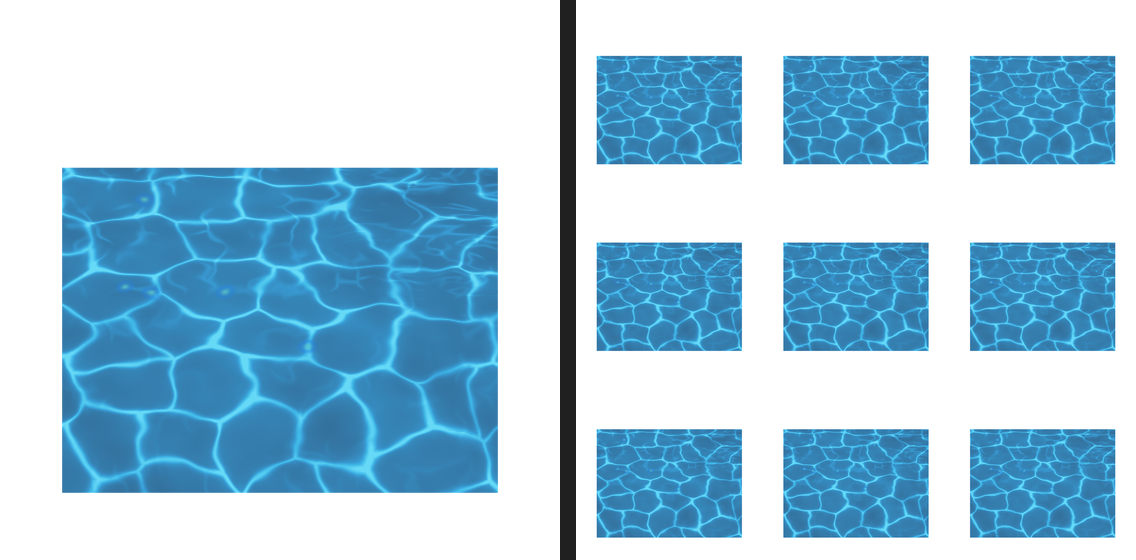
Left, the tile; right, the same tile 3 across and 3 down.
Give the GLSL for this texture, as a Shadertoy shader.

```glsl
// Sunlit pool water: a web of soft caustic light inside a white margin.

const vec2 POOL_MIN = vec2(0.111, 0.120);
const vec2 POOL_MAX = vec2(0.889, 0.7005);
const vec3 MARGIN = vec3(1.0);
const vec3 DEEP = vec3(0.20, 0.43, 0.60);
const vec3 WATER = vec3(0.21, 0.53, 0.73);
const vec3 LIT = vec3(0.22, 0.60, 0.82);
const vec3 CAUSTIC = vec3(0.24, 0.71, 0.90);
const vec3 HIGHLIGHT = vec3(0.40, 0.85, 0.97);
const vec3 GLINT = vec3(0.36, 0.78, 0.80);
const float CELLS = 7.0;        // caustic cells across the canvas
const float NEAR_ROWS = 4.0;    // row density at the near edge
const float FAR_ROWS = 2.6;     // extra rows gathered towards the far edge
const float JITTER = 0.82;
const float BEND = 0.30;        // curvature of the light lines
const float BASE_TONE = 0.15;

// Integer hash of a lattice cell that wraps after "period" cells.
vec2 hash2(vec2 cell, float period) {
    uvec2 k = uvec2(mod(cell, period));
    uint n = k.x * 1597u + k.y * 51749u + uint(period) * 3571u;
    n = (n ^ (n >> 15)) * 73244475u;
    n = (n ^ (n >> 13)) * 73244475u;
    n ^= n >> 16;
    return vec2(n & 65535u, n >> 16) / 65535.0;
}

float corner(vec2 cell, vec2 offset, float period) {
    float angle = 6.2832 * hash2(cell, period).x;
    return dot(vec2(cos(angle), sin(angle)), offset);
}

// Wrapping gradient noise, about -0.7 to 0.7.
float noise(vec2 p, float period) {
    vec2 i = floor(p), f = p - i;
    vec2 u = f * f * f * (f * (f * 6.0 - 15.0) + 10.0);
    vec2 e = vec2(1.0, 0.0);
    return mix(mix(corner(i, f, period), corner(i + e, f - e, period), u.x),
               mix(corner(i + e.yx, f - e.yx, period), corner(i + 1.0, f - 1.0, period), u.x), u.y);
}

vec2 seed(vec2 cell, float period) {
    return cell + 0.5 + JITTER * (hash2(cell, period) - 0.5);
}

// Distances to the nearest and second nearest cell border.
vec2 borders(vec2 p, float period) {
    vec2 home = floor(p), nearest = home;
    float best = 9.0;
    for (int y = -1; y <= 1; y++)
    for (int x = -1; x <= 1; x++) {
        vec2 cell = floor(p) + vec2(x, y);
        float d = distance(p, seed(cell, period));
        if (d < best) { best = d; home = cell; }
    }
    nearest = seed(home, period);
    vec2 edge = vec2(9.0);
    for (int y = -2; y <= 2; y++)
    for (int x = -2; x <= 2; x++) {
        if (x == 0 && y == 0) continue;
        vec2 other = seed(home + vec2(x, y), period);
        float d = dot(0.5 * (nearest + other) - p, normalize(other - nearest));
        edge = d < edge.x ? vec2(d, edge.x) : vec2(edge.x, min(edge.y, d));
    }
    return edge;
}

float glow(float d, float width) {
    return exp(-d * d / (width * width));
}

vec3 palette(float tone) {
    vec3 c = mix(DEEP, WATER, clamp(tone / 0.33, 0.0, 1.0));
    c = mix(c, LIT, clamp((tone - 0.33) / 0.27, 0.0, 1.0));
    c = mix(c, CAUSTIC, clamp((tone - 0.60) / 0.25, 0.0, 1.0));
    return mix(c, HIGHLIGHT, clamp((tone - 0.85) / 0.40, 0.0, 1.0));
}

vec3 water(vec2 uv) {
    vec2 v = clamp((uv - POOL_MIN) / (POOL_MAX - POOL_MIN), 0.0, 1.0);
    vec2 p = vec2(uv.x * CELLS, v.y * (NEAR_ROWS + FAR_ROWS * v.y));
    float far = smoothstep(0.35, 0.95, v.y);
    float ripple = smoothstep(0.5, 0.95, v.x) * smoothstep(0.4, 0.9, v.y);

    // Bend the web so that straight borders become wavy light lines.
    vec2 bend = vec2(noise(p, CELLS), noise(p + 3.4, CELLS));
    vec2 fine = vec2(noise(p * 3.0, CELLS * 3.0), noise(p * 3.0 + 7.3, CELLS * 3.0));
    vec2 q = p + BEND * bend + (0.07 + 0.10 * ripple) * fine;
    float patches = noise(p + 1.7, CELLS);
    float shade = noise(p * 2.0 + 5.2, CELLS * 2.0);

    // Main web: ribbons of varying width, brighter where they meet.
    vec2 edge = borders(q, CELLS);
    float ribbon = smoothstep(-0.35, 0.5, shade);
    float strength = mix(0.50, 0.85, smoothstep(-0.4, 0.3, patches));
    float web = strength * glow(edge.x, 0.030 + 0.040 * ribbon);
    web += 0.30 * glow(edge.y, 0.11) + 0.16 * exp(-edge.x / 0.11);

    // Faint upright strands, mostly in the far half.
    vec2 strandPos = q * vec2(2.0, 1.0) + vec2(0.6, 0.3) + 0.25 * fine;
    float strand = glow(borders(strandPos, CELLS * 2.0).x, 0.075);
    strand *= smoothstep(-0.15, 0.4, shade - 0.5 * patches) * mix(0.12, 0.48, far);

    // Broken surface reflections in the far right corner.
    vec2 s = p * vec2(2.0, 4.0) + 1.5 * bend;
    float shimmer = glow(noise(s, CELLS * 4.0), 0.09) * smoothstep(-0.1, 0.4, fine.x + patches);

    // Broad light: bright middle, dark near left and far right.
    float tone = BASE_TONE + 0.20 * patches + 0.10 * shade + 0.05 * fine.y;
    tone += 0.10 * glow(distance(v, vec2(0.42, 0.55)), 0.45);
    tone -= 0.10 * glow(distance(v, vec2(0.0, 0.15)), 0.3) + 0.08 * ripple;
    tone += web * (1.0 - 0.25 * ripple) + strand + 0.45 * ripple * shimmer;
    vec3 color = palette(tone);

    // A few small glints with a greenish core and a blue fringe.
    for (int i = 0; i < 5; i++) {
        vec2 h = hash2(vec2(i, 2), 11.0);
        vec2 offset = (uv - mix(POOL_MIN, POOL_MAX, vec2(0.1, 0.45) + vec2(0.8, 0.5) * h)) * vec2(1.0, 1.4);
        float d = length(offset + 0.006 * fine);
        color = mix(color, vec3(0.15, 0.50, 0.88), 0.45 * glow(d - 0.012, 0.005));
        color = mix(color, GLINT, 0.75 * glow(d, 0.007));
    }
    return color;
}

void mainImage(out vec4 fragColor, in vec2 fragCoord) {
    vec2 uv = fragCoord / iResolution.xy;
    vec2 inset = min(uv - POOL_MIN, POOL_MAX - uv) * iResolution.xy;
    vec2 cover = clamp(inset + 0.5, 0.0, 1.0);
    fragColor = vec4(mix(MARGIN, water(uv), cover.x * cover.y), 1.0);
}
```
